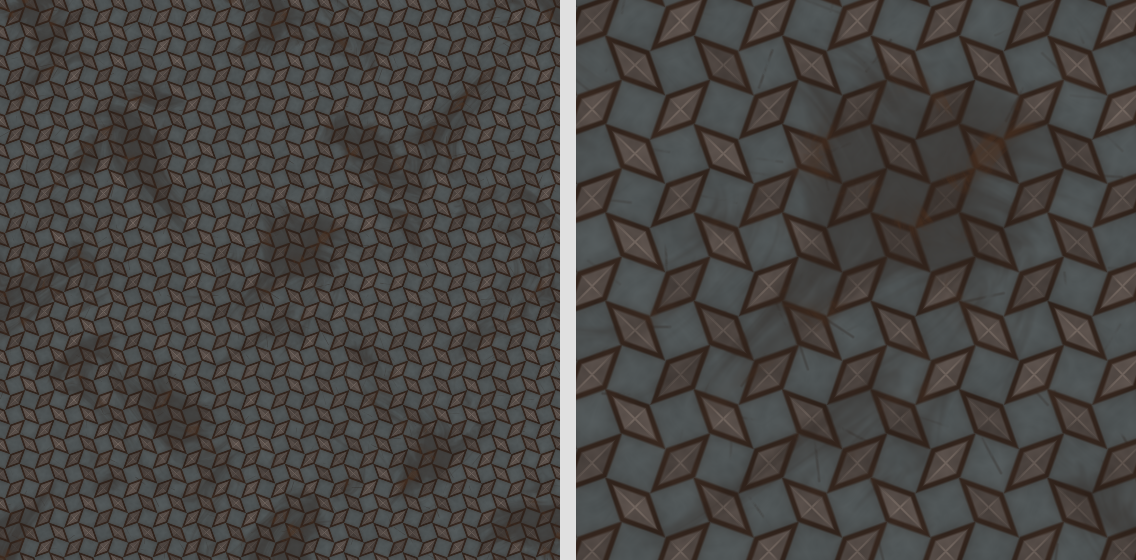
Left, the full canvas; right, a detail of the centre.
Write a three.js fragment shader that draws this texture.

```glsl
// Worn slate metal plate with a 19 by 19 repeat of paired, raised, rust-rimmed rhombic studs.
varying vec2 vUv;

const float REPEATS = 19.0;
const vec2 STUD_SIZE = vec2(0.415, 0.198);   // half diagonals, in repeats
const vec2 RISING_CENTRE = vec2(0.515, 0.43);
const vec2 FALLING_CENTRE = vec2(0.0, 0.93);

const vec3 SLATE = vec3(0.325, 0.350, 0.355);
const vec3 SLATE_SHADE = vec3(0.265, 0.262, 0.255);
const vec3 STUD = vec3(0.315, 0.280, 0.262);
const vec3 RIDGE = vec3(0.47, 0.42, 0.39);
const vec3 RIM = vec3(0.180, 0.125, 0.095);
const vec3 GRIME = vec3(0.205, 0.180, 0.165);
const vec3 RUST = vec3(0.34, 0.21, 0.12);

float hash(vec2 p) {
  vec3 q = fract(vec3(p.xyx) * 0.1031);
  q += dot(q, q.yzx + 33.33);
  return fract((q.x + q.y) * q.z);
}

vec2 hash2(vec2 p) {
  return vec2(hash(p), hash(p + 57.3));
}

// Distance to the nearest scattered point
float cellular(vec2 p) {
  vec2 cell = floor(p);
  float nearest = 4.0;
  for (int j = -1; j <= 1; j++) {
    for (int i = -1; i <= 1; i++) {
      vec2 c = cell + vec2(float(i), float(j));
      nearest = min(nearest, length(p - c - hash2(c)));
    }
  }
  return nearest;
}

// Warped layers of sines, about 0 to 1
float blotches(vec2 p) {
  float sum = 0.0;
  float weight = 0.5;
  for (int i = 0; i < 6; i++) {
    p += 0.6 * sin(p.yx * 1.3 + float(i) * 1.7);
    sum += weight * sin(p.x) * sin(p.y);
    p = mat2(0.8, 0.6, -0.6, 0.8) * p * 1.85 + 2.3;
    weight *= 0.62;
  }
  return clamp(0.5 + 0.65 * sum, 0.0, 1.0);
}

// Short hairlines, one at a random angle in each cell
float scratches(vec2 p, float width) {
  vec2 cell = floor(p);
  float mark = 0.0;
  for (int j = -1; j <= 1; j++) {
    for (int i = -1; i <= 1; i++) {
      vec2 c = cell + vec2(float(i), float(j));
      float angle = 6.2832 * hash(c + 11.7);
      vec2 along = vec2(cos(angle), sin(angle));
      vec2 q = p - c - hash2(c);
      float t = clamp(dot(q, along), -0.35, 0.35);
      float line = 1.0 - smoothstep(0.0, width, length(q - along * t));
      mark = max(mark, line * hash(c + 4.1));
    }
  }
  return mark;
}

float rhombus(vec2 p, vec2 size) {
  p = abs(p);
  return (p.x * size.y + p.y * size.x - size.x * size.y) / length(size);
}

// Returns position on the stud's diagonals, edge distance and a random tone
vec4 stud(vec2 p, vec2 centre, float lean) {
  vec2 q = p - centre + 0.5;
  vec2 local = fract(q) - 0.5;
  vec2 axis = vec2(1.0, lean) * 0.70711;
  vec2 diagonal = vec2(dot(local, axis), dot(local, vec2(-axis.y, axis.x)));
  return vec4(diagonal, rhombus(diagonal, STUD_SIZE), hash(floor(q) + lean * 7.0 + 40.0));
}

void main() {
  vec2 p = vUv * REPEATS;
  vec4 rising = stud(p, RISING_CENTRE, 1.0);
  vec4 falling = stud(p, FALLING_CENTRE, -1.0);
  vec4 s = rising.z < falling.z ? rising : falling;
  float edge = s.z;

  // Wear
  float stain = smoothstep(0.54, 0.90, blotches(vUv * 13.0 + 1.4));
  float mottle = blotches(vUv * 65.0 + 8.0);
  float grain = cellular(vUv * 130.0) - 0.5;
  float hairs = scratches(vUv * 30.0, 0.045) * smoothstep(0.35, 0.75, mottle);

  // Plate, shaded towards the studs
  float halo = exp(-max(edge, 0.0) * 15.0);
  vec3 plate = mix(SLATE, SLATE_SHADE, halo * 0.9);
  plate *= 0.97 + 0.09 * (mottle - 0.5) + 0.05 * grain;
  plate = mix(plate, GRIME, 0.45 * hairs);

  // Stud faces with ridges along both diagonals
  vec2 reach = abs(s.xy) / STUD_SIZE;
  float ridge = 1.0 - smoothstep(0.003, 0.019, min(abs(s.x), abs(s.y)));
  ridge *= 1.0 - smoothstep(0.15, 0.95, max(reach.x, reach.y));
  vec3 face = STUD * (0.90 + 0.20 * s.w + 0.10 * grain);
  face *= 1.0 + 0.05 * sign(s.x * s.y);
  face = mix(face, RIDGE, ridge * (0.3 + 0.5 * s.w));

  // Assembly, rusted rims and stains
  vec3 colour = mix(face, plate, smoothstep(-0.012, 0.012, edge));
  colour = mix(colour, GRIME, stain * (0.42 + 0.25 * mottle));
  float rimWidth = 0.046 + 0.012 * stain + 0.010 * (mottle - 0.5);
  float rim = 1.0 - smoothstep(0.012, rimWidth, abs(edge));
  colour = mix(colour, RIM * (0.95 + 0.2 * mottle), rim * 0.93);
  float rustSpot = stain * smoothstep(0.62, 0.95, mottle) * halo;
  colour = mix(colour, RUST, 0.35 * rustSpot);

  gl_FragColor = vec4(colour, 1.0);
}
```
